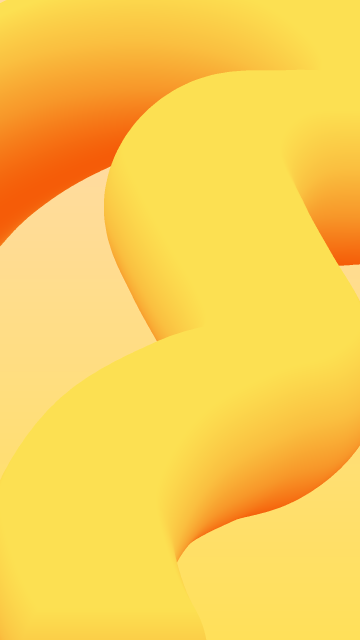
Write a Shadertoy shader that draws this background.

```glsl
// Draws a thick glossy tube, yellow to orange, winding over a soft peach backdrop.

const vec2 CANVAS = vec2(9.0, 16.0);   // canvas size in design units
const float RADIUS = 2.44;             // tube radius
const int STEPS = 8;                   // search steps per path segment
const int GRID = 3;                    // antialiasing samples per axis

// Control points of the tube's centre line, from back to front
const int COUNT = 23;
const vec2 PATH[COUNT] = vec2[COUNT](
    vec2(-3.54, 9.10), vec2(-1.73, 11.56), vec2(-0.21, 12.94), vec2(1.63, 14.00),
    vec2(3.75, 14.75), vec2(6.25, 14.96), vec2(8.54, 14.44), vec2(10.0, 13.08),
    vec2(9.17, 11.92), vec2(7.29, 11.81), vec2(5.73, 11.71), vec2(5.04, 10.90),
    vec2(5.46, 9.75), vec2(6.19, 8.42), vec2(6.88, 7.25), vec2(7.08, 6.42),
    vec2(6.31, 5.67), vec2(4.90, 5.23), vec2(3.13, 4.23), vec2(2.08, 2.67),
    vec2(2.04, 1.42), vec2(2.92, -0.67), vec2(4.79, -2.33));

// Catmull-Rom curve between b and c
vec2 spline(vec2 a, vec2 b, vec2 c, vec2 d, float t) {
    vec2 k1 = c - a;
    vec2 k2 = 2.0 * a - 5.0 * b + 4.0 * c - d;
    vec2 k3 = 3.0 * (b - c) + d - a;
    return b + 0.5 * t * (k1 + t * (k2 + t * k3));
}

// Disc gradient: 0 is the top of the disc, 1 the bottom
vec3 tubeColor(float v) {
    const vec3 yellow = vec3(0.99, 0.88, 0.32);
    const vec3 amber = vec3(0.98, 0.75, 0.25);
    const vec3 orange = vec3(0.97, 0.59, 0.16);
    const vec3 ember = vec3(0.96, 0.36, 0.03);
    vec3 color = mix(yellow, amber, clamp((v - 0.2) / 0.3, 0.0, 1.0));
    color = mix(color, orange, clamp((v - 0.5) / 0.25, 0.0, 1.0));
    return mix(color, ember, clamp((v - 0.75) / 0.25, 0.0, 1.0));
}

vec3 backdropColor(float y) {
    const vec3 butter = vec3(1.0, 0.88, 0.35);
    const vec3 peach = vec3(1.0, 0.86, 0.62);
    return mix(butter, peach, clamp(y / 11.8, 0.0, 1.0));
}

// Finds the frontmost disc swept along the path that covers p
vec3 scene(vec2 p) {
    float stepSize = 1.0 / float(STEPS);
    for (int i = COUNT - 3; i >= 1; i--) {
        vec2 a = PATH[i - 1], b = PATH[i], c = PATH[i + 1], d = PATH[i + 2];

        // Skip segments too far away to reach p
        float reach = RADIUS + 0.3 + 0.75 * distance(b, c);
        if (distance(p, 0.5 * (b + c)) > reach) continue;

        for (int k = STEPS - 1; k >= 0; k--) {
            float inside = float(k) * stepSize;
            if (distance(p, spline(a, b, c, d, inside)) > RADIUS) continue;

            // Bisect to the moment the disc leaves p, for smooth shading
            float outside = inside + stepSize;
            for (int n = 0; n < 7; n++) {
                float middle = 0.5 * (inside + outside);
                bool covered = distance(p, spline(a, b, c, d, middle)) < RADIUS;
                if (covered) inside = middle;
                else outside = middle;
            }
            float height = (p.y - spline(a, b, c, d, inside).y) / RADIUS;
            return tubeColor(0.5 - 0.5 * height);
        }
    }
    return backdropColor(p.y);
}

void mainImage(out vec4 fragColor, in vec2 fragCoord) {
    vec3 color = vec3(0.0);

    // Average a grid of samples to smooth the edges
    for (int i = 0; i < GRID * GRID; i++) {
        vec2 cell = vec2(i % GRID, i / GRID);
        vec2 offset = (cell + 0.5) / float(GRID) - 0.5;
        color += scene((fragCoord + offset) / iResolution.xy * CANVAS);
    }
    fragColor = vec4(color / float(GRID * GRID), 1.0);
}
```
